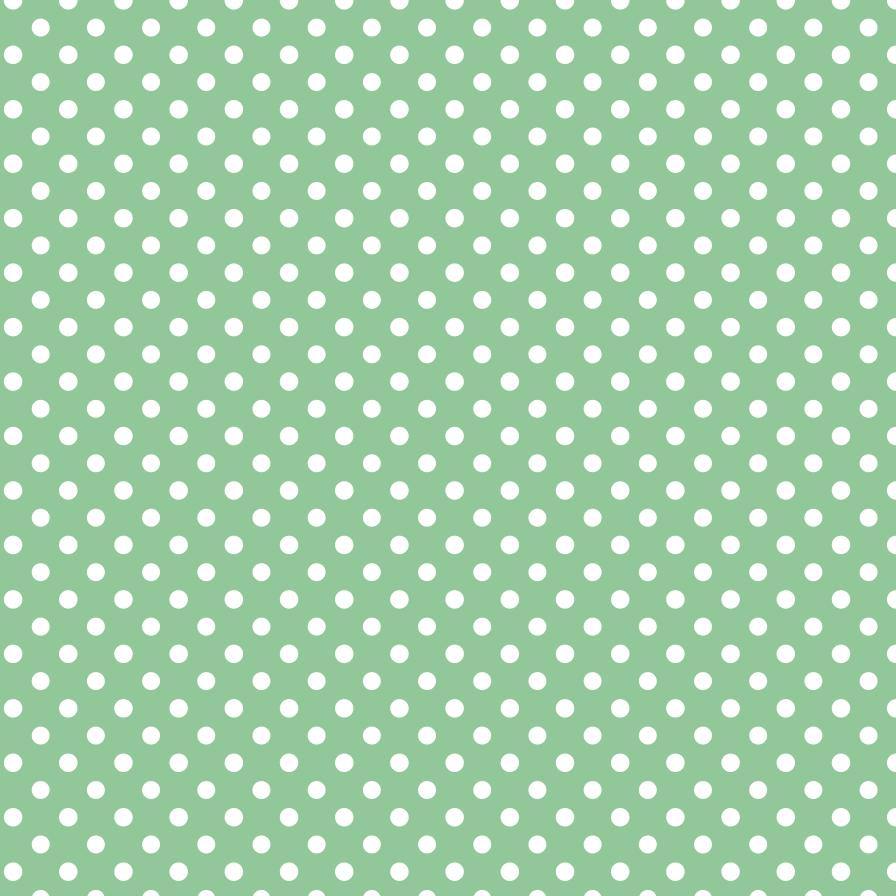
Write a WebGL 1 fragment shader that draws this pattern.

```glsl
precision highp float;
// Staggered white polka dots on a soft green ground.

uniform vec2 u_resolution;

#define GROUND vec3(0.569, 0.780, 0.600)
#define DOT_COLOR vec3(1.0)
#define PERIOD vec2(0.06160, 0.06078)
#define ORIGIN vec2(0.0146, 0.9996)
#define MAIN_RADIUS 0.0103
#define OFFSET_RADIUS 0.0100

// Signed distance to the nearest dot of a rectangular lattice.
float dotLattice(vec2 p, float radius) {
  vec2 cell = (fract(p / PERIOD + 0.5) - 0.5) * PERIOD;
  return length(cell) - radius;
}

void main() {
  float pixel = 1.0 / min(u_resolution.x, u_resolution.y);
  vec2 p = gl_FragCoord.xy * pixel - ORIGIN;

  // Two interleaved lattices, half a period apart on both axes.
  float dist = min(dotLattice(p, MAIN_RADIUS),
                   dotLattice(p - 0.5 * PERIOD, OFFSET_RADIUS));

  // One pixel of edge coverage.
  float coverage = clamp(0.5 - dist / pixel, 0.0, 1.0);
  gl_FragColor = vec4(mix(GROUND, DOT_COLOR, coverage), 1.0);
}
```
